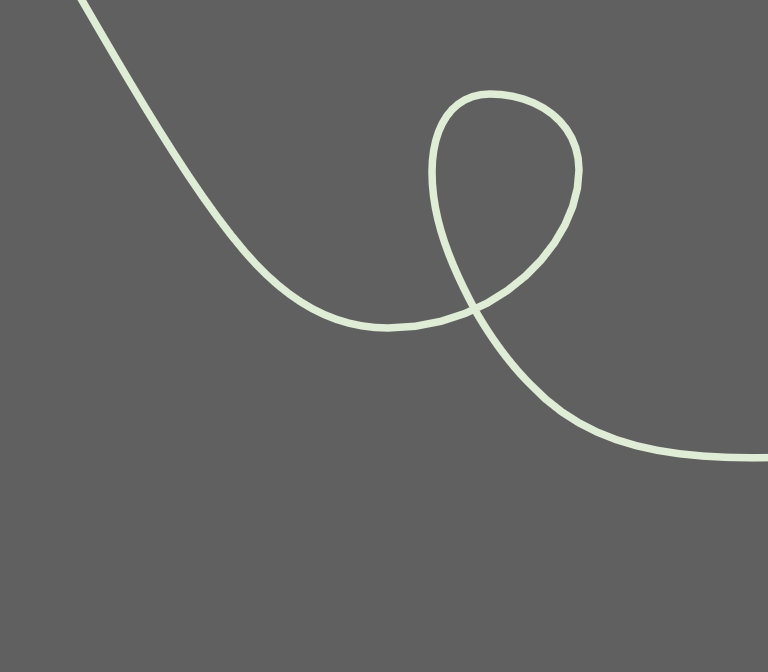
Reproduce this background procedurally as a Shadertoy shader.

```glsl
const vec3 BACKGROUND = vec3(0.377);
const vec3 RIBBON = vec3(0.88, 0.93, 0.84);
const float CANVAS_HEIGHT = 6.72;  // height of the canvas in curve units
const float HALF_WIDTH = 0.0375;
const int CURVES = 8;
const int STEPS = 12;

// Cubic curve chain: joints, then the handles leaving and reaching them
const vec2 JOINTS[9] = vec2[9](
    vec2(0.76, 6.82), vec2(2.45, 4.20), vec2(3.88, 3.44),
    vec2(5.79, 5.02), vec2(4.90, 5.78), vec2(4.32, 5.00),
    vec2(4.75, 3.62), vec2(5.30, 2.88), vec2(7.80, 2.145));
const vec2 LEAVING[8] = vec2[8](
    vec2(1.26, 5.96), vec2(2.88, 3.70), vec2(5.00, 3.44), vec2(5.79, 5.50),
    vec2(4.52, 5.78), vec2(4.32, 4.52), vec2(4.92, 3.32), vec2(5.90, 2.24));
const vec2 REACHING[8] = vec2[8](
    vec2(1.90, 4.84), vec2(3.34, 3.44), vec2(5.79, 4.30), vec2(5.37, 5.78),
    vec2(4.32, 5.45), vec2(4.51, 4.07), vec2(5.12, 3.06), vec2(6.70, 2.12));

// Squared distance to a cubic curve, split into short segments
float curveDistanceSquared(vec2 p, vec2 a, vec2 b, vec2 c, vec2 d) {
    vec2 linear = 3.0 * (b - a);
    vec2 square = 3.0 * (a - 2.0 * b + c);
    vec2 cube = d - a + 3.0 * (b - c);
    vec2 previous = a;
    float nearest = 1e3;
    for (int j = 1; j <= STEPS; j++) {
        float t = float(j) / float(STEPS);
        vec2 current = a + t * (linear + t * (square + t * cube));
        vec2 along = current - previous, offset = p - previous;
        offset -= along * clamp(dot(offset, along) / dot(along, along), 0.0, 1.0);
        nearest = min(nearest, dot(offset, offset));
        previous = current;
    }
    return nearest;
}

// Distance to the ribbon, skipping curves whose bounds lie beyond reach
float ribbonDistance(vec2 p, float reach) {
    float nearest = 1e3;
    vec2 a = JOINTS[0];
    for (int i = 0; i < CURVES; i++) {
        vec2 b = LEAVING[i], c = REACHING[i], d = JOINTS[i + 1];
        vec2 low = min(min(a, b), min(c, d)) - reach;
        vec2 high = max(max(a, b), max(c, d)) + reach;
        if (all(greaterThan(p, low)) && all(lessThan(p, high))) {
            nearest = min(nearest, curveDistanceSquared(p, a, b, c, d));
        }
        a = d;
    }
    return sqrt(nearest);
}

void mainImage(out vec4 fragColor, in vec2 fragCoord) {
    float pixel = CANVAS_HEIGHT / iResolution.y;
    float edge = ribbonDistance(fragCoord * pixel, HALF_WIDTH + pixel) - HALF_WIDTH;
    float coverage = clamp(0.5 - edge / pixel, 0.0, 1.0);
    fragColor = vec4(mix(BACKGROUND, RIBBON, coverage), 1.0);
}
```
